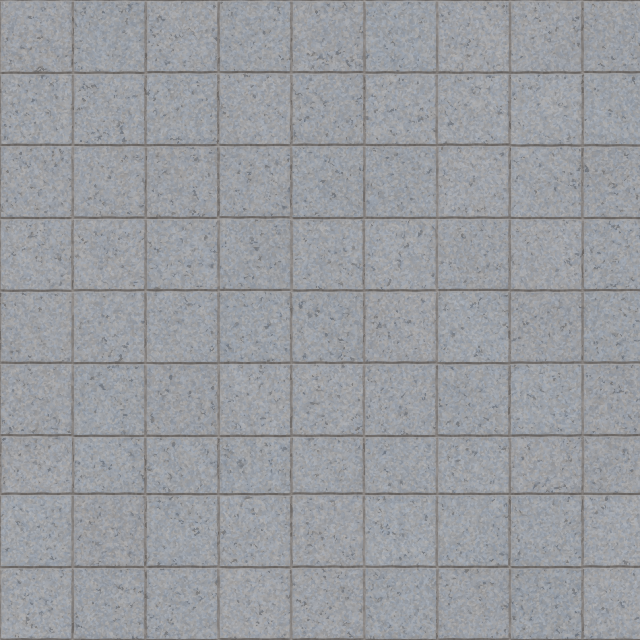
Reproduce this texture procedurally as a WebGL 1 fragment shader.

```glsl
precision highp float;
// Square blue-grey stone tiles with one short course, warm grout and a fine fibrous grain.
uniform vec2 u_resolution;

float hash(vec2 p) {
  vec3 q = fract(p.xyx * 0.1031);
  q += dot(q, q.yzx + 33.33);
  return fract((q.x + q.y) * q.z);
}

// Smooth cellular noise whose cells are short fibres turned at random; centred on 0.
float fibres(vec2 p) {
  vec2 cell = floor(p);
  float sum = 0.0, total = 0.0001;
  for (int j = -1; j <= 1; j++) {
    for (int i = -1; i <= 1; i++) {
      vec2 c = cell + vec2(float(i), float(j));
      vec2 d = c + vec2(hash(c + 7.3), hash(c + 51.7)) - p;
      float turn = 6.2832 * hash(c + 19.1);
      vec2 along = vec2(cos(turn), sin(turn));
      float u = dot(d, along);
      float v = dot(d, vec2(-along.y, along.x));
      float w = exp(-3.0 * u * u - 11.0 * v * v);
      sum += w * (hash(c) - 0.5);
      total += w;
    }
  }
  return sum / total;
}

// Broad uneven tone from layered sines.
float clouds(vec2 p) {
  return sin(p.x * 19.0 + 2.0 * sin(p.y * 13.0)) * 0.5
       + sin(p.y * 31.0 + 2.0 * sin(p.x * 23.0 + 1.0)) * 0.3
       + sin(dot(p, vec2(67.0, 53.0)) + 2.0 * sin(p.y * 41.0)) * 0.2;
}

// 1 where x lies between lo and hi, with soft ends.
float band(float x, float lo, float hi, float soft) {
  return smoothstep(lo - soft, lo + soft, x) * (1.0 - smoothstep(hi - soft, hi + soft, x));
}

void main() {
  vec2 uv = gl_FragCoord.xy / u_resolution;
  float soft = max(0.0007, 0.6 / u_resolution.y);

  // Courses: two full rows, a short one, then six full rows.
  float upper = uv.y - 0.319;
  float column = floor(uv.x / 0.1138);
  float row = upper > 0.0 ? 3.0 + floor(upper / 0.1135) : min(floor(uv.y / 0.1139), 2.0);
  vec2 tile = vec2(column, row);

  // Signed distance to the nearest joint on each axis.
  vec2 joint = vec2(floor(uv.x / 0.1138 + 0.5), floor(uv.y / 0.1139 + 0.5));
  vec2 d = uv - joint * vec2(0.1138, 0.1139);
  if (uv.y > 0.2733) {
    joint.y = 3.0 + floor(upper / 0.1135 + 0.5);
    d.y = upper - (joint.y - 3.0) * 0.1135;
  }
  d.x += 0.0010 * (hash(vec2(joint.x, row) + 3.0) - 0.5) + 0.0003 * sin(uv.y * 160.0 + joint.x);
  d.y += 0.0012 * (hash(vec2(column, joint.y) + 9.0) - 0.5) + 0.0003 * sin(uv.x * 140.0 + joint.y);

  // Tile face: grain, warm and cool flecks, tone per tile.
  float fine = fibres(uv * 330.0);
  float coarse = fibres(uv * 150.0 + 40.0);
  float fleck = fibres(uv * 240.0 + 90.0);
  vec3 color = vec3(0.613, 0.625, 0.645);
  color += 0.095 * fine + 0.035 * coarse + 0.007 * clouds(uv);
  color += vec3(0.045, 0.010, -0.035) * fleck;
  color += 0.016 * (hash(tile + 5.0) - 0.5);
  color += vec3(0.008, 0.0, -0.006) * (hash(tile + 23.0) - 0.5);
  color -= 0.09 * smoothstep(0.24, 0.42, -coarse) * smoothstep(0.0, 0.3, -fine);

  // Worn rims.
  vec2 rim = exp(-abs(d) * 330.0);
  color -= vec3(0.045, 0.050, 0.056) * max(rim.x, rim.y);

  // Upright joints: brownish grout with a pale edge and occasional dark pits.
  float grit = fibres(uv * vec2(260.0, 110.0) + 15.0);
  vec3 grout = vec3(0.525, 0.508, 0.498) + 0.10 * grit + 0.04 * fine;
  grout -= 0.14 * smoothstep(0.18, 0.36, grit) * step(0.45, hash(vec2(joint.x, row)));
  color = mix(color, vec3(0.635, 0.630, 0.630), 0.5 * band(d.x, 0.0018, 0.0029, soft));
  color = mix(color, grout, 0.92 * band(d.x, -0.0020, 0.0019, soft));

  // Level joints: dark shadow above a pale lit lip.
  float lip = band(d.y, -0.0034, -0.0013, soft);
  float shadow = band(d.y, -0.0013, 0.0021, soft);
  color = mix(color, vec3(0.645, 0.640, 0.640) + 0.06 * grit, 0.6 * lip);
  color = mix(color, vec3(0.420, 0.402, 0.390) + 0.08 * grit, 0.95 * shadow);

  // Pale grout gathered at the crossings.
  float knot = exp(-dot(d, d) * 170000.0) * (0.4 + 0.6 * hash(joint + 31.0));
  color = mix(color, vec3(0.64, 0.62, 0.605), 0.75 * knot);

  gl_FragColor = vec4(color, 1.0);
}
```
